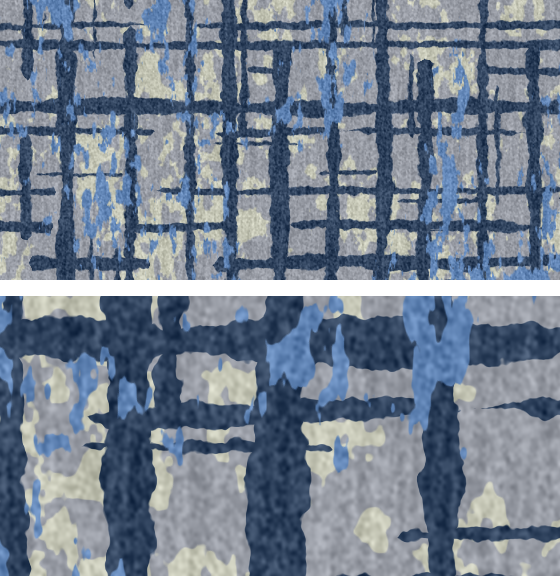
Top, the full canvas; bottom, a detail of the centre.
Write a Shadertoy shader that draws this texture.

```glsl
const vec3 NAVY  = vec3(0.19, 0.265, 0.37);
const vec3 GREY  = vec3(0.595, 0.61, 0.645);
const vec3 CREAM = vec3(0.77, 0.775, 0.71);
const vec3 BLUE  = vec3(0.38, 0.52, 0.71);

float hash(vec2 p) {
    vec3 q = fract(vec3(p.xyx) * 0.1031);
    q += dot(q, q.yzx + 33.33);
    return fract((q.x + q.y) * q.z);
}

float noise(vec2 p) {
    vec2 i = floor(p), f = fract(p);
    f = f * f * (3.0 - 2.0 * f);
    return mix(mix(hash(i), hash(i + vec2(1, 0)), f.x),
               mix(hash(i + vec2(0, 1)), hash(i + vec2(1, 1)), f.x), f.y);
}

float fbm(vec2 p) {
    float sum = 0.0, amp = 4.0 / 7.0;
    for (int i = 0; i < 3; i++) {
        sum += amp * noise(p);
        p = p * 2.1 + 17.3;
        amp *= 0.5;
    }
    return sum;
}

// Signed distance to uneven, broken bands: q.x runs across them, q.y along
float bands(vec2 q, float spacing, float maxHalf, float gapLevel, float seed) {
    float d = 1.0;
    for (int k = -1; k <= 1; k++) {
        float id = floor(q.x / spacing) + float(k);
        float row = id * 7.0 + seed;
        float centre = (id + 0.5 + 0.6 * (hash(vec2(id, seed)) - 0.5)) * spacing;
        centre += 0.018 * (noise(vec2(q.y * 2.5, row)) - 0.5);
        float halfWidth = maxHalf * mix(0.35, 1.0, hash(vec2(row, seed + 3.0)));
        halfWidth *= 0.65 + 0.7 * noise(vec2(q.y * 9.0, row + 2.0));
        float present = smoothstep(gapLevel, gapLevel + 0.08, noise(vec2(q.y * 3.2 + 40.0, row + 4.0)));
        d = min(d, abs(q.x - centre) - mix(-0.015, halfWidth, present));
    }
    return d;
}

// Antialiased coverage where a noise field exceeds a level
float patches(float field, float level) {
    float w = max(fwidth(field), 0.008);
    return smoothstep(level - w, level + w, field);
}

// Woven yarn: slanted grain over long vertical threads
float weave(vec2 p) {
    float grain = noise(vec2(p.x + 0.4 * p.y, p.y - 0.5 * p.x) * vec2(150.0, 115.0));
    float fine = noise(p * vec2(210.0, 180.0) + 31.0);
    float thread = noise(p * vec2(125.0, 9.0) + 70.0);
    return 0.45 * grain + 0.25 * fine + 0.3 * thread - 0.5;
}

void mainImage(out vec4 fragColor, in vec2 fragCoord) {
    vec2 p = fragCoord / iResolution.y;
    float aa = 1.0 / iResolution.y;

    // Ragged outline
    vec2 torn = p + 0.015 * (vec2(fbm(p * 38.0), fbm(p * 38.0 + 50.0)) - 0.5);
    torn.x += 0.008 * (noise(p * vec2(90.0, 45.0) + 9.0) - 0.5);

    // Crossing broad bands and shorter thin strokes
    float d = bands(torn, 0.185, 0.034, 0.22, 11.0);
    d = min(d, bands(torn.yx, 0.145, 0.024, 0.26, 83.0));
    d = min(d, bands(torn, 0.13, 0.012, 0.62, 151.0));
    d = min(d, bands(torn.yx, 0.11, 0.011, 0.58, 227.0));
    d += 0.008 * (fbm(p * vec2(60.0, 40.0)) - 0.5);
    float navy = 1.0 - smoothstep(-aa, aa, d);

    // Worn cream patches and clustered blue flecks
    float creamField = 0.35 * noise(p * vec2(6.0, 4.0) + 5.0)
                     + 0.65 * fbm(p * vec2(27.0, 18.0) + 90.0);
    float blueField = 0.5 * fbm(p * vec2(5.0, 3.0) + 21.0)
                    + 0.5 * fbm(p * vec2(42.0, 17.0) + 130.0)
                    - 1.2 * abs(d - 0.004);

    vec3 color = mix(GREY, CREAM, patches(creamField, 0.575));
    color = mix(color, NAVY, navy);
    color = mix(color, BLUE, patches(blueField, 0.61));

    color += weave(p) * mix(0.3, 0.36, navy);
    fragColor = vec4(clamp(color, 0.0, 1.0), 1.0);
}
```
